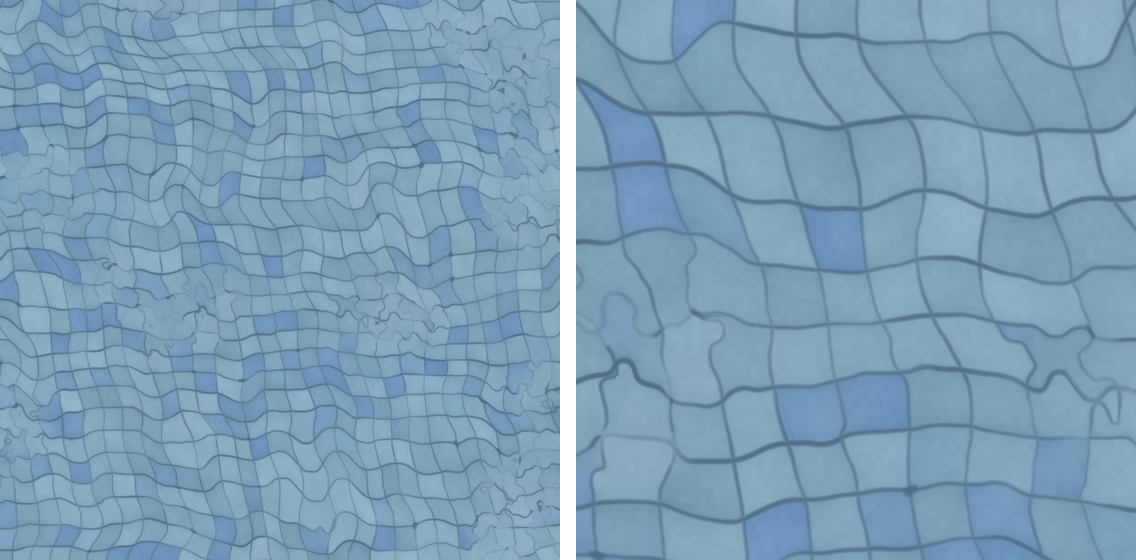
Left: the whole. Right: its middle third, enlarged.
A Shadertoy shader for this texture:

```glsl
// Rippled blue mosaic of about 27 by 25 small tiles with thin, wavy, partly broken joints.

float hash(vec2 p) {
    vec3 q = fract(p.xyx * vec3(0.1031, 0.1030, 0.0973));
    q += dot(q, q.yzx + 33.33);
    return fract((q.x + q.y) * q.z);
}

float noise(vec2 p) {
    vec2 i = floor(p), f = fract(p);
    f = f * f * f * (f * (f * 6.0 - 15.0) + 10.0);
    return mix(mix(hash(i), hash(i + vec2(1, 0)), f.x),
               mix(hash(i + vec2(0, 1)), hash(i + 1.0), f.x), f.y);
}

float fbm(vec2 p) {
    float sum = 0.0, gain = 0.5;
    for (int i = 0; i < 4; i++) {
        sum += gain * noise(p);
        p = mat2(1.6, 1.2, -1.2, 1.6) * p + 7.3;
        gain *= 0.5;
    }
    return sum / 0.9375;
}

// Patches where the surface is disturbed and the joints break up
float roughness(vec2 uv) {
    return smoothstep(0.52, 0.68, fbm(uv * vec2(4.5, 5.0) + 21.7));
}

// Slanted grid, in tile units, bent by ripples
vec2 rippledGrid(vec2 uv, float rough) {
    vec2 g = vec2((uv.x + 0.16 * uv.y) * 27.0, uv.y * 25.0) + 40.0;
    vec2 ripple = vec2(noise(g * vec2(0.33, 0.55) + 3.1),
                       noise(g * vec2(0.72, 0.32) + 17.9)) - 0.5;
    vec2 sway = vec2(noise(uv * 5.0 + 51.0), noise(uv * 4.0 + 83.0)) - 0.5;
    vec2 jag = vec2(noise(g * 2.3 + 9.0), noise(g * 2.3 + 61.0)) - 0.5;
    return g + ripple * vec2(1.0, 0.95) + sway * vec2(1.1, 1.4) + jag * (0.06 + 0.6 * rough);
}

// Distance to the nearest whole value of g, in canvas units
float jointDistance(float g) {
    float slope = length(vec2(dFdx(g), dFdy(g))) * iResolution.y;
    return abs(fract(g + 0.5) - 0.5) / max(slope, 8.0);
}

float stroke(float d, float halfWidth) {
    float soft = 0.0007 + 0.6 / iResolution.y;
    return 1.0 - smoothstep(halfWidth - soft, halfWidth + soft, d);
}

void mainImage(out vec4 fragColor, in vec2 fragCoord) {
    vec2 uv = fragCoord / iResolution.xy;
    float rough = roughness(uv);
    vec2 g = rippledGrid(uv, rough);
    vec2 tile = floor(g), local = fract(g);

    // Tile tones: pale aqua to grey teal, with some deeper blue ones
    float tone = mix(hash(tile), fbm(uv * 7.0 + 5.0), 0.3 + 0.4 * rough);
    vec3 color = mix(vec3(0.465, 0.615, 0.695), vec3(0.570, 0.715, 0.785), tone);
    float blue = smoothstep(0.62, 0.98, hash(tile + 131.0)) * (1.0 - 0.55 * rough);
    color = mix(color, vec3(0.405, 0.560, 0.730), 0.75 * blue);

    // Shading inside tiles, broad tints and fine grain
    color += 0.035 * (hash(tile + 57.0) - 0.5) * (local.x + local.y - 1.0);
    color += 0.05 * (fbm(uv * 30.0) - 0.5) + 0.02 * (noise(uv * 230.0) - 0.5);
    color += vec3(-0.03, -0.01, 0.03) * (fbm(uv * 3.5 + 71.0) - 0.45);

    // Pale lilac haze over the disturbed patches
    float haze = rough * smoothstep(0.45, 0.75, fbm(uv * vec2(13.0, 9.0) + 33.0));
    color = mix(color, vec3(0.60, 0.70, 0.79), 0.4 * haze);

    // Joints: strong across, fainter upright, fading in places
    float across = jointDistance(g.y), upright = jointDistance(g.x);
    float wear = noise(g * 0.9 + 15.0);
    float broken = 1.0 - rough * smoothstep(0.25, 0.6, noise(g * 1.6 + 91.0)) * 0.75;
    float acrossInk = stroke(across, 0.0008 + 0.0009 * wear) * (0.55 + 0.4 * wear);
    float uprightInk = stroke(upright, 0.0007 + 0.0006 * wear) * (0.35 + 0.4 * wear);
    color -= 0.035 * exp(-across / 0.004) * broken;
    color -= 0.018 * exp(-upright / 0.004) * broken;
    color = mix(color, vec3(0.31, 0.42, 0.51), max(acrossInk, uprightInk) * broken);

    // Small dark chips at scattered tile corners
    vec2 corner = floor(g + 0.5), offset = g - corner;
    float chance = step(0.94 - 0.2 * rough, hash(corner + 211.0));
    float lean = hash(corner + 17.0) - 0.5;
    offset = vec2(offset.x + lean * offset.y, offset.y - lean * offset.x);
    float chipShape = length(offset * vec2(4.5, 7.0)) + 0.7 * (noise(g * 7.0) - 0.5);
    float chip = chance * (1.0 - smoothstep(0.3, 0.85, chipShape));
    color = mix(color, vec3(0.29, 0.40, 0.50), 0.7 * chip);

    fragColor = vec4(color, 1.0);
}
```
